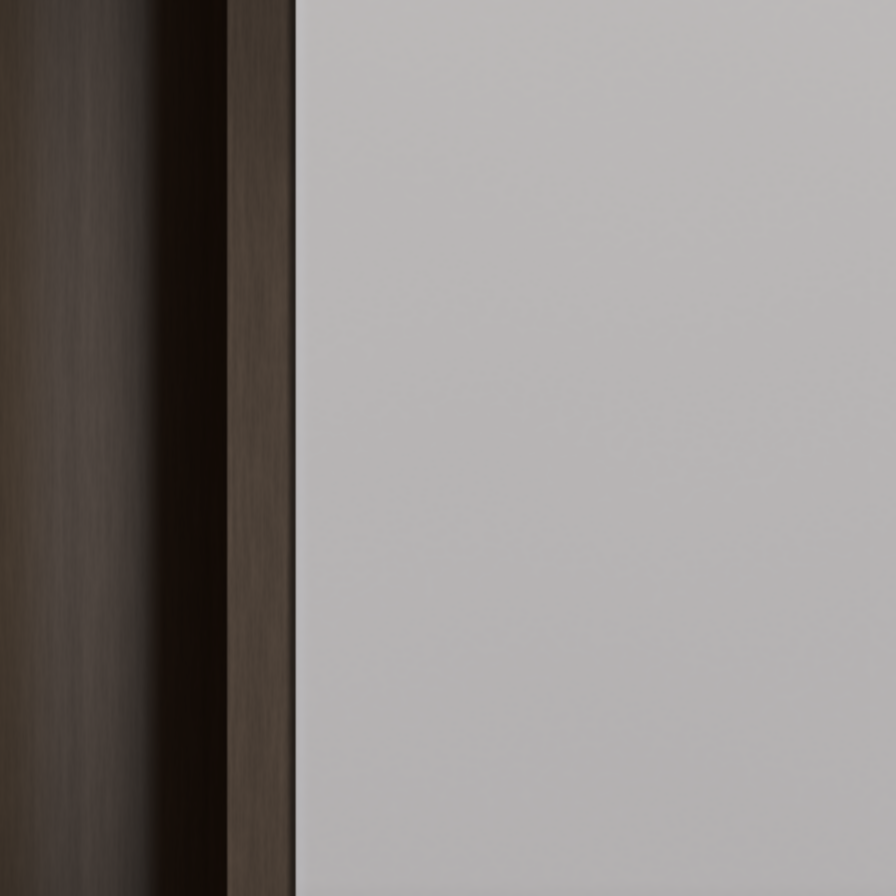
Write a WebGL 1 fragment shader that draws this texture.

```glsl
precision highp float;
// Dark wood door frame beside a plain pale wall: a broad panel falling into
// a shadowed recess, then a narrow upright strip with a dark edge.
// Grain is layered warped sines; pores and plaster are stretched cellular noise.

uniform vec2 u_resolution;

const float RECESS_LEFT = 0.178;
const float STRIP_LEFT = 0.2535;
const float WALL_LEFT = 0.3300;

vec2 hash2(vec2 cell) {
  vec2 q = vec2(dot(cell, vec2(127.1, 311.7)), dot(cell, vec2(269.5, 183.3)));
  return fract(sin(q) * 43758.55);
}

// Distance to the nearest scattered point, roughly 0 to 1.
float cellular(vec2 p) {
  vec2 cell = floor(p);
  vec2 local = fract(p);
  float nearest = 2.0;
  for (int j = -1; j <= 1; j++) {
    for (int i = -1; i <= 1; i++) {
      vec2 offset = vec2(float(i), float(j));
      vec2 delta = offset + hash2(cell + offset) - local;
      nearest = min(nearest, dot(delta, delta));
    }
  }
  return sqrt(nearest);
}

// Vertical fibres: sines across x, gently bent along y.
float fibres(vec2 p, float seed) {
  float sum = 0.0;
  float frequency = 95.0;
  float weight = 0.5;
  for (int i = 0; i < 4; i++) {
    float k = float(i) + seed;
    float bend = 0.004 * sin(p.y * (5.0 + k) + k * 2.3);
    sum += weight * sin((p.x + bend) * frequency + 1.7 * sin(p.x * 61.0 + k) + k * 4.1);
    frequency *= 1.83;
    weight *= 0.72;
  }
  return sum;
}

float grain(vec2 p, float seed) {
  float pores = cellular(p * vec2(190.0, 16.0) + seed * 7.3) - 0.5;
  float flecks = cellular(p * vec2(230.0, 75.0) + seed * 3.1) - 0.5;
  return 0.35 * fibres(p, seed) + 0.65 * pores + 0.4 * flecks;
}

float edgeStep(float edge, float x, float softness) {
  return smoothstep(edge - softness, edge + softness, x);
}

// Narrow vertical line of light or shade.
float line(float x, float center, float width) {
  float d = (x - center) / width;
  return exp(-d * d);
}

vec3 panelColor(vec2 p) {
  vec3 warm = vec3(0.270, 0.225, 0.185);
  vec3 grey = vec3(0.305, 0.270, 0.247);
  vec3 color = mix(warm, grey, smoothstep(0.0, 0.075, p.x));
  float midLight = 1.0 - 0.16 * pow(abs(p.y - 0.52) * 2.0, 2.0);
  color *= midLight * (1.0 + 0.10 * grain(p, 1.0));
  return color * mix(1.0, 0.66, smoothstep(0.115, 0.172, p.x));
}

vec3 recessColor(vec2 p) {
  float across = smoothstep(RECESS_LEFT, STRIP_LEFT, p.x);
  vec3 color = mix(vec3(0.085, 0.056, 0.036), vec3(0.070, 0.042, 0.024), across);
  return color * (1.0 + 0.16 * grain(p, 4.0));
}

vec3 stripColor(vec2 p) {
  vec3 color = mix(vec3(0.285, 0.240, 0.205), vec3(0.300, 0.255, 0.220), line(p.y, 0.42, 0.3));
  color *= 1.0 - 0.12 * smoothstep(0.7, 1.0, p.y);
  color *= 1.0 + 0.13 * grain(p, 8.0);
  color *= 1.0 + 0.10 * line(p.x, STRIP_LEFT + 0.004, 0.003);
  return color * mix(1.0, 0.5, smoothstep(0.318, 0.328, p.x));
}

vec3 wallColor(vec2 p) {
  vec3 color = mix(vec3(0.703, 0.692, 0.694), vec3(0.734, 0.723, 0.721), p.y);
  float mottle = sin(p.x * 9.0 + 2.0 * sin(p.y * 6.0)) * sin(p.y * 11.0 + p.x * 4.0);
  float plaster = cellular(p * vec2(75.0, 95.0)) - 0.5;
  color += 0.0015 * mottle + 0.005 * plaster;
  color += vec3(0.012, 0.016, 0.022) * line(p.x, WALL_LEFT + 0.006, 0.006);
  return color * (1.0 - 0.015 * smoothstep(0.018, 0.0, p.y));
}

void main() {
  vec2 p = gl_FragCoord.xy / u_resolution;
  float pixel = 0.75 / u_resolution.x;

  vec3 color = panelColor(p);
  color = mix(color, recessColor(p), smoothstep(0.154, 0.185, p.x));
  color = mix(color, stripColor(p), edgeStep(STRIP_LEFT, p.x, max(pixel, 0.0018)));
  color = mix(color, wallColor(p), edgeStep(WALL_LEFT, p.x, max(pixel, 0.0016)));

  gl_FragColor = vec4(color, 1.0);
}
```
